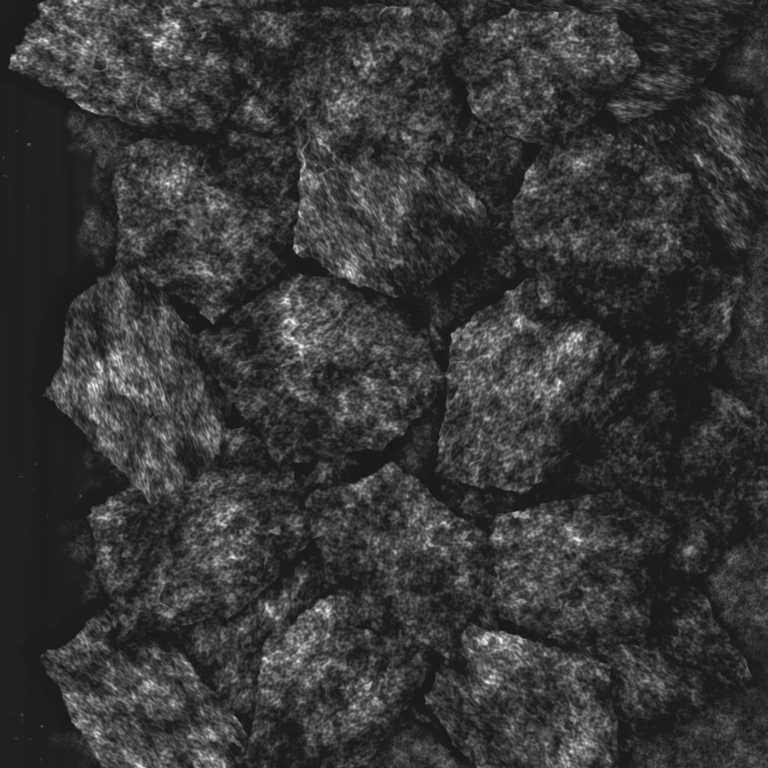
Write a Shadertoy shader that draws this texture.

```glsl
vec2 hash2(vec2 p) {
    vec3 q = fract(p.xyx * vec3(0.1031, 0.1030, 0.0973));
    q += dot(q, q.yzx + 33.33);
    return fract((q.xx + q.yz) * q.zy);
}

vec2 direction(float angle) { return vec2(cos(angle), sin(angle)); }

float cornerSlope(vec2 cell, vec2 offset) {
    return dot(direction(6.2832 * hash2(cell + 57.0).x), offset);
}

// Gradient noise, roughly -0.7 to 0.7
float noise(vec2 p) {
    vec2 i = floor(p), f = fract(p), e = vec2(1, 0);
    vec2 u = f * f * f * (f * (f * 6.0 - 15.0) + 10.0);
    float low = mix(cornerSlope(i, f), cornerSlope(i + e.xy, f - e.xy), u.x);
    float high = mix(cornerSlope(i + e.yx, f - e.yx), cornerSlope(i + 1.0, f - 1.0), u.x);
    return mix(low, high, u.y);
}

float grain(vec2 p) {
    float sum = 0.0, amplitude = 0.8;
    for (int octave = 0; octave < 5; octave++) {
        sum += amplitude * noise(p);
        p = mat2(1.62, 1.15, -1.15, 1.62) * p + 17.3;
        amplitude *= 0.97;
    }
    return sum;
}

// Mottled mineral surface with pale flecks and broken veins
float stoneSurface(vec2 p, float foliation) {
    vec2 stretched = p * mix(vec2(1), vec2(0.6, 1.5), foliation);
    float tone = 0.258 * exp(0.98 * grain(stretched * 14.0));
    float patches = smoothstep(-0.25, 0.35, noise(p * 11.0 + 40.0));
    float flecks = smoothstep(0.2, 0.5, noise(stretched * 62.0) + 0.35 * noise(p * 170.0));
    tone += 0.27 * patches * flecks;
    vec2 warp = vec2(noise(p * 38.0), noise(p * 38.0 + 25.0));
    float crack = abs(noise(p * 6.0 + 0.4 * warp));
    float broken = smoothstep(0.0, 0.4, noise(p * 12.0 + 9.0) + 0.5 * noise(p * 60.0));
    return tone + 0.16 * broken * (1.0 - smoothstep(0.0, 0.05, crack));
}

// Dark belt, dusted with rubble toward the right
float ground(vec2 p) {
    float belt = 0.122 + 0.016 * noise(vec2(p.x * 60.0, p.y * 1.5));
    float flecks = smoothstep(0.42, 0.6, noise(p * 120.0)) * smoothstep(0.0, 0.4, noise(p * 7.0));
    float dusty = smoothstep(-0.45, 0.1, noise(p * 5.0 + 3.0));
    float rubble = smoothstep(0.1, 0.14, p.x + 0.08 * noise(p * 9.0) + 0.04 * noise(p * 40.0));
    rubble *= mix(1.0, dusty, smoothstep(0.8, 0.93, p.x));
    return mix(belt + 0.2 * flecks, 0.218 * exp(0.7 * grain(p * 18.0)), rubble);
}

void mainImage(out vec4 fragColor, in vec2 fragCoord) {
    vec2 p = fragCoord / iResolution.xy;
    float tone = ground(p);
    float wobble = 0.01 * noise(p * 14.0) + 0.006 * noise(p * 45.0) + 0.003 * noise(p * 110.0);
    float shadowDepth = 0.5 + 0.6 * noise(p * 6.0);

    // Two layers of staggered stones, the lower one dimmer
    for (int i = 0; i < 30; i++) {
        bool upper = i >= 15;
        int j = i % 15;
        float row = float(j / 3), seed = float(i) + 4.0;
        vec2 jitter = hash2(vec2(seed, 3.7)), shape = hash2(vec2(seed, 21.3));
        vec2 look = hash2(vec2(seed, 48.1));

        vec2 center = vec2(0.235 + 0.25 * float(j % 3), 0.08 + 0.21 * row);
        center.x += 0.07 * (mod(row, 2.0) - 0.5);
        center += 0.06 * (jitter - 0.5) + (upper ? vec2(0) : vec2(0.12, 0.1));
        vec2 halfSize = mix(vec2(0.13, 0.098), vec2(0.175, 0.125), shape.x);
        vec2 axis = direction(2.5 * (shape.y - 0.5));
        mat2 turn = mat2(axis.x, -axis.y, axis.y, axis.x);
        vec2 local = turn * (p - center), q = local / halfSize;

        // Angular outline from six cutting planes
        float d = -10.0;
        vec2 normal = vec2(0);
        for (int k = 0; k < 6; k++) {
            vec2 cut = hash2(vec2(seed, float(k) * 5.0 + 70.0));
            vec2 face = direction(1.0472 * (float(k) + 0.7 * (cut.x - 0.5)));
            float plane = dot(q, face) - mix(0.75, 1.08, cut.y);
            if (plane > d) { d = plane; normal = face; }
        }
        d = d * halfSize.y + wobble;

        // Contact shadow, then the stone over it
        tone *= mix(clamp(shadowDepth, 0.25, 0.85), 1.0, smoothstep(-0.005, 0.027, d));
        if (d < 0.002) {
            float stone = stoneSurface(local + seed * 3.1, look.x * look.x);
            float bevel = smoothstep(-0.04, -0.003, d);
            stone *= 1.0 + 0.3 * bevel * dot(normal, turn * vec2(-0.6, 0.8));
            float crease = dot(q, direction(6.2832 * look.y)) + 0.35 + 0.3 * noise(p * 12.0);
            stone *= mix(0.72, 1.0, smoothstep(-0.02, 0.08, crease));
            stone *= (upper ? 1.0 : 0.85) * mix(0.85, 1.15, look.x);
            stone *= 1.0 - 0.22 * smoothstep(0.68, 0.92, p.x);
            tone = mix(tone, stone, smoothstep(0.002, -0.002, d));
        }
    }

    // Black level of the gaps
    tone = max(tone, 0.095 + 0.15 * tone);
    fragColor = vec4(vec3(clamp(tone, 0.0, 0.9)), 1.0);
}
```
